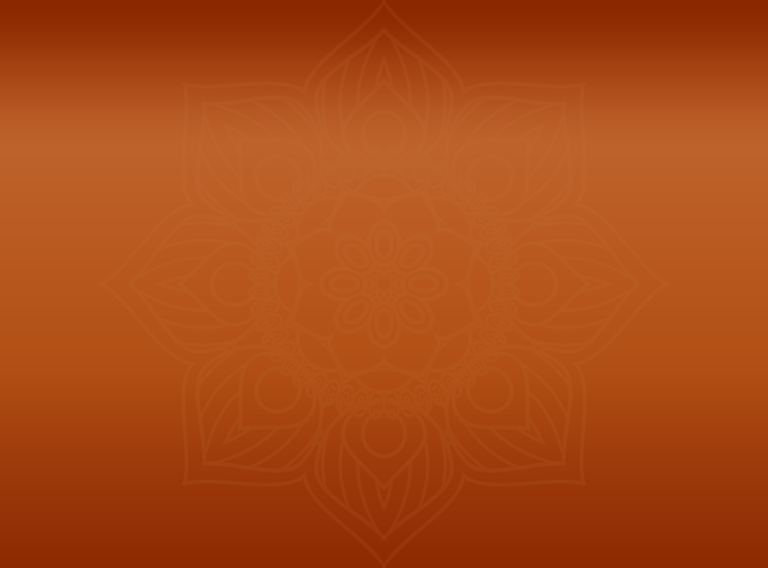
Write a Shadertoy shader that draws this background.

```glsl
const float TAU = 6.2831853;
const vec3 EMBER = vec3(0.545, 0.155, 0.0);
const vec3 RUST = vec3(0.615, 0.225, 0.04);
const vec3 COPPER = vec3(0.70, 0.315, 0.085);
const vec3 AMBER = vec3(0.742, 0.385, 0.17);
const vec3 LINE_TINT = vec3(0.75, 0.47, 0.24);

// Vertical colour bands, from bottom to top
vec3 backdrop(float h) {
    vec3 c = mix(EMBER, RUST, smoothstep(-0.06, 0.21, h));
    c = mix(c, COPPER, smoothstep(0.14, 0.40, h));
    c = mix(c, AMBER, clamp((h - 0.38) / 0.36, 0.0, 1.0));
    c = mix(c, RUST, smoothstep(0.73, 0.95, h));
    return mix(c, EMBER, smoothstep(0.88, 1.0, h));
}

// Fold the plane into mirrored sectors; x runs along the sector axis
vec2 foldSector(vec2 p, float count, float turn) {
    float sector = TAU / count;
    float a = atan(p.y, p.x) + turn * sector;
    a = mod(a + 0.5 * sector, sector) - 0.5 * sector;
    return length(p) * vec2(cos(a), abs(sin(a)));
}

float petalWidth(float x, float base, float belly, float tip, float halfWidth, float ogee) {
    float t = clamp((tip - x) / (tip - belly), 0.0, 1.0);
    float s = clamp((x - base) / (belly - base), 0.0, 1.0);
    float crown = mix(sin(0.25 * TAU * t), smoothstep(0.0, 1.0, t), ogee);
    return halfWidth * crown * sqrt(s * (2.0 - s));
}

// Approximate signed distance to a pointed petal lying on the x axis
float petal(vec2 q, float base, float belly, float tip, float halfWidth, float ogee) {
    float e = 0.002;
    float w = petalWidth(q.x, base, belly, tip, halfWidth, ogee);
    float ahead = petalWidth(q.x + e, base, belly, tip, halfWidth, ogee);
    float behind = petalWidth(q.x - e, base, belly, tip, halfWidth, ogee);
    float slope = (ahead - behind) / (2.0 * e);
    float d = (q.y - w) / sqrt(1.0 + slope * slope);
    return max(d, max(q.x - tip, base - q.x));
}

float ellipse(vec2 q, vec2 radii) {
    float k = length(q / radii);
    return k * (k - 1.0) / max(length(q / (radii * radii)), 0.0001);
}

float stroke(float d, float halfWidth, float aa) {
    return 1.0 - smoothstep(halfWidth - aa, halfWidth + aa, abs(d));
}

float inside(float d, float aa) {
    return 1.0 - smoothstep(-aa, aa, d);
}

// Large leaves with veins, reaching to radius one
float outerLeaves(vec2 axis, vec2 gap, float aa) {
    float rim = petal(axis, 0.30, 0.67, 1.0, 0.282, 0.55);
    float leaf = petal(axis, 0.41, 0.66, 0.90, 0.24, 0.45);
    float heart = petal(axis, 0.42, 0.53, 0.723, 0.145, 0.35);
    float drop = ellipse(axis - vec2(0.53, 0.0), vec2(0.08, 0.075));

    float bend = axis.x - 0.64;
    float phase = (axis.y + 1.3 * bend * bend) / 0.062;
    float vein = (fract(phase) - 0.5) * 0.062;
    float veins = stroke(vein, 0.006, aa) * inside(leaf, aa) * inside(-heart, aa);

    float spike = petal(gap, 0.43, 0.51, 0.61, 0.085, 0.3);
    float spine = petal(gap, 0.44, 0.50, 0.58, 0.035, 0.2);
    float spikes = max(stroke(spike, 0.006, aa), stroke(spine, 0.006, aa));
    spikes *= inside(-leaf, aa);

    float ink = max(stroke(rim, 0.0065, aa), stroke(leaf, 0.007, aa));
    ink = max(ink, max(stroke(heart, 0.007, aa), stroke(drop, 0.007, aa)));
    return max(ink, max(veins, spikes));
}

// Ring of small loops
float laceRing(vec2 p, float aa) {
    vec2 q = foldSector(p, 48.0, 0.5) - vec2(0.43, 0.0);
    float outer = ellipse(q, vec2(0.047, 0.025));
    float inner = ellipse(q, vec2(0.024, 0.009));
    return max(stroke(outer, 0.006, aa), stroke(inner, 0.004, aa));
}

// Domes, pointed petals and the rounded flower in the middle
float rosette(vec2 p, vec2 axis, vec2 gap, float aa) {
    float dome = ellipse(axis - vec2(0.285, 0.0), vec2(0.10, 0.11));
    float point = petal(gap, 0.13, 0.25, 0.352, 0.102, 0.2);
    float bloom = ellipse(axis - vec2(0.145, 0.0), vec2(0.078, 0.054));
    float loop = ellipse(axis - vec2(0.14, 0.0), vec2(0.047, 0.027));
    float bead = length(axis - vec2(0.054, 0.0)) - 0.014;

    float ink = stroke(dome, 0.007, aa) * inside(-point, aa);
    ink = max(ink, stroke(point, 0.008, aa) * inside(-bloom, aa));
    ink = max(ink, max(stroke(bloom, 0.008, aa), stroke(loop, 0.008, aa)));
    ink = max(ink, stroke(bead, 0.005, aa));
    return max(ink, stroke(length(p) - 0.03, 0.006, aa));
}

void mainImage(out vec4 fragColor, in vec2 fragCoord) {
    float radius = 0.497 * iResolution.y;
    vec2 p = (fragCoord - 0.5 * iResolution.xy) / radius;
    float aa = 0.8 / radius;
    vec2 axis = foldSector(p, 8.0, 0.0);
    vec2 gap = foldSector(p, 8.0, 0.5);

    float ink = outerLeaves(axis, gap, aa);
    ink = max(ink, max(laceRing(p, aa), rosette(p, axis, gap, aa)));

    vec3 colour = backdrop(fragCoord.y / iResolution.y);
    colour = mix(colour, LINE_TINT, 0.13 * ink);
    fragColor = vec4(colour, 1.0);
}
```
